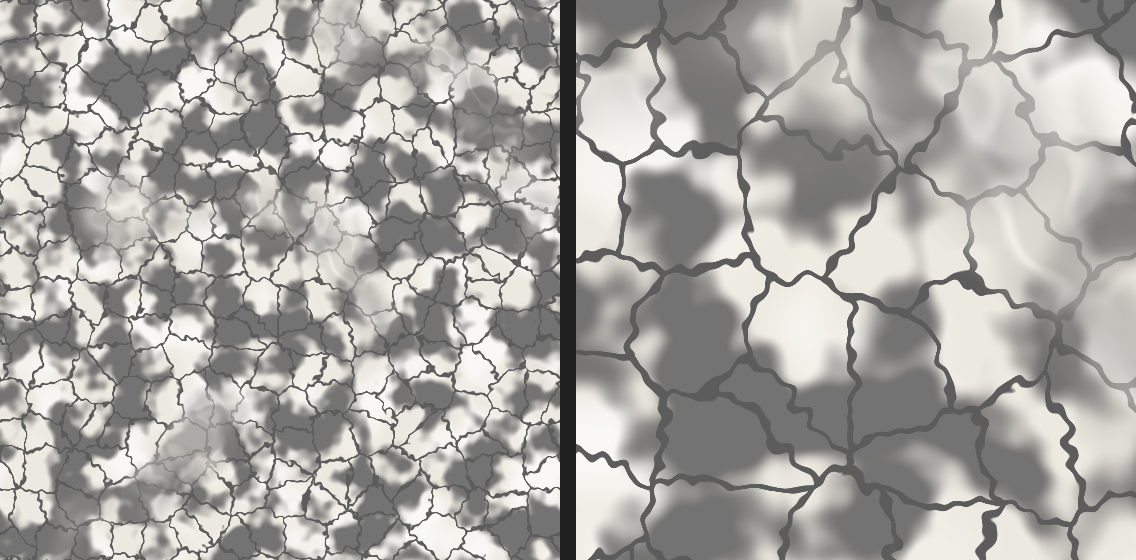
Left, the full canvas; right, a detail of the centre.
Write a Shadertoy shader that draws this texture.

```glsl
// Seamless cracked stone: wavy dark cracks over soft grey and cream blotches.
#define CELLS 16.0          // crack cells per side
#define JITTER 0.92         // irregularity of the cells
#define CRACK_HALF 0.0023   // half width of a crack
#define RAGGED 0.010        // fine wobble of the cracks
#define BLOTCHES 11.0       // blotch lattice per side
#define BLOTCH_SOFT 0.15    // softness of blotch borders
#define BLOTCH_BIAS 0.015   // higher means more cream
#define HAZE 0.75           // strength of the smoky patches
#define DARK_STONE vec3(0.455, 0.452, 0.450)
#define CREAM vec3(0.926, 0.918, 0.878)
#define WHITE vec3(0.975, 0.973, 0.965)
#define CRACK_COLOR vec3(0.362, 0.362, 0.362)

// Random pair for a lattice cell that wraps after 'period' cells
vec2 hash2(vec2 cell, float period, float seed) {
    vec2 p = mod(cell, period) + seed * 17.0 + 3.0;
    vec3 q = fract(p.xyx * vec3(0.1031, 0.1030, 0.0973));
    q += dot(q, q.yzx + 33.33);
    return fract((q.xx + q.yz) * q.zy);
}

float cornerSlope(vec2 cell, vec2 offset, vec2 f, float period, float seed) {
    return dot(hash2(cell + offset, period, seed) * 2.0 - 1.0, f - offset);
}

// Wrapping gradient noise, centred on zero
float noise(vec2 uv, float period, float seed) {
    vec2 p = uv * period;
    vec2 i = floor(p), f = p - i;
    vec2 w = f * f * f * (f * (f * 6.0 - 15.0) + 10.0);
    vec2 e = vec2(1.0, 0.0);
    float low = mix(cornerSlope(i, e.yy, f, period, seed),
                    cornerSlope(i, e.xy, f, period, seed), w.x);
    float high = mix(cornerSlope(i, e.yx, f, period, seed),
                     cornerSlope(i, e.xx, f, period, seed), w.x);
    return mix(low, high, w.y);
}

vec2 noise2(vec2 uv, float period, float seed) {
    return vec2(noise(uv, period, seed), noise(uv, period, seed + 1.0));
}

// Distance to the nearest border of a wrapping Voronoi pattern
float crackDistance(vec2 uv) {
    vec2 p = uv * CELLS;
    vec2 home = floor(p), nearCell = home, nearVec = vec2(0.0);
    float best = 100.0;
    for (int y = -1; y <= 1; y++)
    for (int x = -1; x <= 1; x++) {
        vec2 cell = home + vec2(x, y);
        vec2 v = cell + 0.5 + JITTER * (hash2(cell, CELLS, 1.0) - 0.5) - p;
        if (dot(v, v) < best) {
            best = dot(v, v);
            nearVec = v;
            nearCell = cell;
        }
    }
    float border = 100.0;
    for (int y = -2; y <= 2; y++)
    for (int x = -2; x <= 2; x++) {
        if (x == 0 && y == 0) continue;
        vec2 cell = nearCell + vec2(x, y);
        vec2 v = cell + 0.5 + JITTER * (hash2(cell, CELLS, 1.0) - 0.5) - p;
        vec2 across = v - nearVec;
        border = min(border, dot(0.5 * (v + nearVec), across) / max(length(across), 1e-4));
    }
    return border / CELLS;
}

void mainImage(out vec4 fragColor, in vec2 fragCoord) {
    vec2 uv = fragCoord / iResolution.xy;
    float pixel = 1.0 / min(iResolution.x, iResolution.y);

    // Soft lumpy blotches
    float lumps = noise(uv, BLOTCHES, 2.0)
                + 0.50 * noise(uv, BLOTCHES * 2.0, 3.0)
                + 0.28 * noise(uv, BLOTCHES * 4.0, 4.0);
    float light = smoothstep(-BLOTCH_SOFT, BLOTCH_SOFT, lumps + BLOTCH_BIAS);
    float bleach = smoothstep(-0.15, 0.35, noise(uv, 9.0, 5.0) + 0.4 * noise(uv, 24.0, 6.0));
    vec3 color = mix(DARK_STONE, mix(CREAM, WHITE, bleach), light);

    // Smoky patches with pale folded wisps
    float patchMask = HAZE * smoothstep(0.14, 0.36,
        noise(uv, 4.0, 7.0) + 0.25 * noise(uv, 12.0, 8.0));
    vec2 folded = uv + 0.05 * noise2(uv, 10.0, 9.0) + 0.02 * noise2(uv, 26.0, 11.0);
    float smoke = smoothstep(-0.3, 0.3, noise(folded, 12.0, 13.0));
    float wisp = 1.0 - smoothstep(0.0, 0.14, abs(noise(folded, 16.0, 14.0)));
    vec3 haze = mix(DARK_STONE * 1.1, CREAM, 0.75 * smoke) + 0.12 * wisp;
    color = mix(color, min(haze, WHITE), 0.8 * patchMask);

    // Ragged cracks, fading inside the smoke
    vec2 bent = uv + 0.014 * noise2(uv, 30.0, 15.0) + RAGGED * noise2(uv, 88.0, 17.0);
    float d = crackDistance(bent);
    float crack = 1.0 - smoothstep(CRACK_HALF - 0.6 * pixel, CRACK_HALF + 0.6 * pixel, d);
    color = mix(color, CRACK_COLOR, crack * (1.0 - 0.85 * patchMask));

    fragColor = vec4(color, 1.0);
}
```
